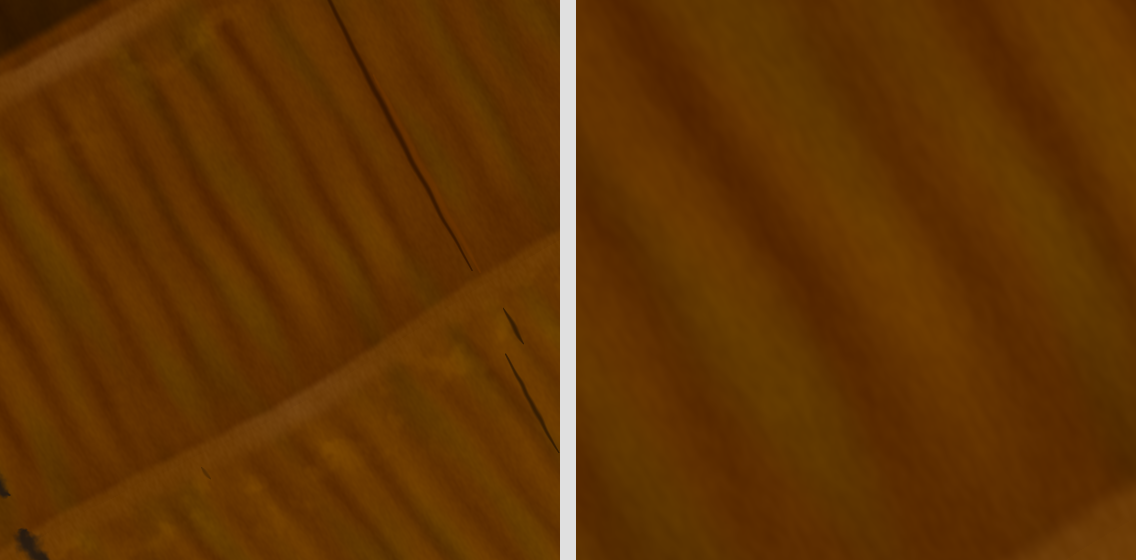
Left, the full canvas; right, a detail of the centre.
A Shadertoy shader for this texture:

```glsl
vec2 gradient(vec2 cell) {
    float a = 6.2832 * fract(sin(dot(cell, vec2(127.1, 311.7))) * 43758.55);
    return vec2(cos(a), sin(a));
}

float noise(vec2 p) {
    vec2 i = floor(p), f = p - i;
    vec2 s = f * f * f * (f * (f * 6.0 - 15.0) + 10.0);
    vec2 e = vec2(0, 1);
    float low = mix(dot(gradient(i), f), dot(gradient(i + e.yx), f - e.yx), s.x);
    float high = mix(dot(gradient(i + e), f - e), dot(gradient(i + e.yy), f - e.yy), s.x);
    return mix(low, high, s.y);
}

float fbm(vec2 p) {
    float sum = 0.0, amp = 1.0;
    for (int i = 0; i < 4; i++) {
        sum += amp * noise(p);
        p = mat2(1.6, 1.2, -1.2, 1.6) * p + 7.3;
        amp *= 0.5;
    }
    return sum;
}

// Soft line from a to b, thinning out towards both ends
float crack(vec2 p, vec2 a, vec2 b, float width) {
    vec2 ab = b - a;
    float t = clamp(dot(p - a, ab) / dot(ab, ab), 0.0, 1.0);
    float w = width * (0.3 + 2.8 * t * (1.0 - t));
    return 1.0 - smoothstep(0.1 * w, w, length(p - a - ab * t));
}

void mainImage(out vec4 fragColor, in vec2 fragCoord) {
    vec2 uv = fragCoord / iResolution.y;

    // Tilted frame: u runs along the ridges, v across them
    float u = dot(uv, vec2(0.868, 0.497));
    float v = dot(uv, vec2(-0.497, 0.868));
    float ridgeV = v + 0.012 - 0.012 * cos(6.5 * (u - 0.12)) + 0.004 * noise(uv * 14.0);
    float row = floor(ridgeV / 0.75);
    float above = ridgeV - row * 0.75;
    float below = 0.75 - above;
    float d = above < below ? above : -below;

    // Broad pleats, wavering and uneven in strength
    float lean = row < 0.0 ? 0.12 * below : 0.0;
    float pleatU = u - lean + 0.014 * noise(vec2(u * 4.0, v * 5.0) + row * 9.0);
    float phase = 6.2832 * (pleatU - 0.31) / 0.086;
    float strength = 0.19 + 0.16 * noise(vec2(u * 8.0, v * 3.0) + 4.0);
    strength *= smoothstep(0.01, 0.2, above) * smoothstep(0.02, 0.12, below);
    strength *= 1.0 - 0.4 * smoothstep(1.0, 1.06, u);
    float tone = 0.46 - strength * cos(phase + 0.4 * sin(phase));
    tone += 0.3 * noise(vec2(pleatU * 24.0, v * 3.0) + row * 5.0);
    tone += 0.16 * fbm(uv * 5.0 + 2.0);

    // Lighter lower row, blotches under each ridge, shade over it
    tone += row < 0.0 ? 0.17 : 0.0;
    float blotch = smoothstep(0.03, 0.55, fbm(uv * 13.0));
    tone += 0.32 * blotch * smoothstep(0.26, 0.06, below);
    tone -= 0.16 * exp(-above * 16.0);

    // Fine fibres
    float fibre = noise(vec2(u * 130.0, v * 45.0)) + 0.7 * noise(vec2(u * 210.0, v * 110.0));
    tone += 0.13 * fibre;

    vec3 color = mix(vec3(0.31, 0.13, 0.0), vec3(0.45, 0.25, 0.005), clamp(tone, -0.2, 1.2));
    float moss = smoothstep(-0.1, 0.5, noise(vec2(pleatU * 16.0, v * 4.0) + 11.0));
    color += moss * vec3(-0.025, 0.01, 0.0);

    // Raised ridge with a pale, worn crest
    float ridge = smoothstep(-0.05, -0.012, d) * smoothstep(0.025, 0.008, d);
    vec3 ridgeColor = vec3(0.425, 0.23, 0.01) + 0.02 * fibre;
    color = mix(color, ridgeColor, 0.85 * ridge);
    float wornU = row + step(0.0, -d) > 0.5 ? 0.54 : 0.6;
    float worn = exp(-pow((u - wornU) / 0.13, 2.0)) * (0.7 + 0.6 * noise(uv * 18.0));
    if (v > 0.5) worn = exp(-pow((u - 0.55) / 0.14, 2.0));
    color += worn * ridge * vec3(0.03, 0.035, 0.055);
    color *= 1.0 - 0.45 * smoothstep(0.01, 0.035, v - 0.755);

    // Long split with a lit lip
    vec2 q = vec2(u - 0.055 * above * above + 0.003 * noise(vec2(v * 18.0, 2.0)), v);
    float split = crack(q, vec2(0.989, 0.03), vec2(0.989, 0.68), 0.008);
    float lip = crack(q, vec2(1.0, 0.02), vec2(1.0, 0.42), 0.009);
    color = mix(color, vec3(0.43, 0.205, 0.0), 0.6 * lip);
    color = mix(color, vec3(0.18, 0.07, 0.0), 0.75 * split);

    // Short tears below the ridge
    vec2 r = vec2(u, v) + 0.004 * noise(uv * 30.0);
    float tear = crack(r, vec2(1.005, -0.055), vec2(1.003, -0.13), 0.006);
    tear = max(tear, crack(r, vec2(0.966, -0.13), vec2(0.961, -0.33), 0.007));
    tear = max(tear, 0.5 * crack(r, vec2(0.395, -0.035), vec2(0.4, -0.06), 0.005));
    color = mix(color, vec3(0.17, 0.09, 0.01), 0.8 * tear);

    // Dark stains in the lower left corner
    vec2 s = uv + 0.02 * vec2(fbm(uv * 22.0), fbm(uv * 22.0 + 8.0));
    float stain = crack(s, vec2(-0.02, 0.15), vec2(0.025, 0.112), 0.02);
    stain = max(stain, crack(s, vec2(0.04, 0.05), vec2(0.085, -0.01), 0.03));
    color = mix(color, vec3(0.12, 0.09, 0.07), 0.85 * stain);

    fragColor = vec4(clamp(color, 0.0, 1.0), 1.0);
}
```
